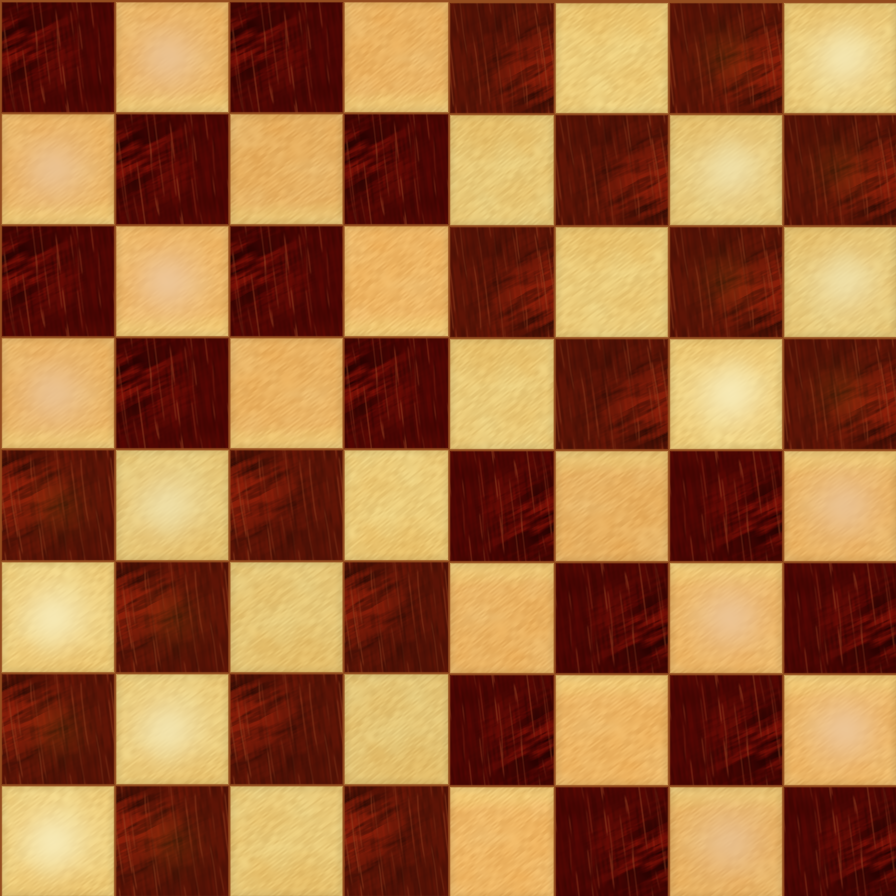
A WebGL 1 fragment shader for this pattern:

```glsl
precision highp float;
// Inlaid wooden checkerboard, 8 by 8, with grain, scratches and pale worn spots.

#define CELLS 8.0
#define CENTRE 0.5013
#define NARROW 0.1178
#define WIDE 0.1275
#define SEAM 0.0012
#define MAPLE_ORANGE vec3(0.92, 0.71, 0.40)
#define MAPLE_YELLOW vec3(0.91, 0.775, 0.455)
#define WOOD_RED vec3(0.285, 0.020, 0.010)
#define WOOD_BROWN vec3(0.325, 0.068, 0.020)
#define SEAM_COLOUR vec3(0.58, 0.30, 0.12)

uniform vec2 u_resolution;

float hash(vec2 p) {
  p = fract(p * vec2(0.1031, 0.1137));
  p += dot(p, p.yx + 33.33);
  return fract((p.x + p.y) * p.x * 17.3);
}

float noise(vec2 p) {
  vec2 i = floor(p), f = fract(p);
  f = f * f * (3.0 - 2.0 * f);
  return mix(mix(hash(i), hash(i + vec2(1.0, 0.0)), f.x),
             mix(hash(i + vec2(0.0, 1.0)), hash(i + 1.0), f.x), f.y);
}

float fbm(vec2 p) {
  return 0.55 * noise(p) + 0.3 * noise(p * 2.1 + 7.0) + 0.15 * noise(p * 4.3 + 19.0);
}

// Stretched coordinates for grain running along the given angle
vec2 alongGrain(vec2 p, float angle, vec2 scale) {
  float c = cos(angle), s = sin(angle);
  return vec2(c * p.x + s * p.y, c * p.y - s * p.x) * scale;
}

// Thin broken scratches, leaning slightly off vertical
float scratches(vec2 q, float seed, float pixel) {
  float total = 0.0;
  for (int i = 0; i < 2; i++) {
    float layer = float(i);
    float strips = 6.0 + 3.0 * layer;
    float bend = 0.025 * noise(vec2(q.y * 4.0, seed + layer));
    float s = (q.x + 0.13 * q.y + bend) * strips;
    float id = floor(s);
    vec2 key = vec2(id + 11.0 * layer, seed + 3.0);
    float offset = abs(fract(s) - 0.2 - 0.6 * hash(key)) / strips;
    float line = 1.0 - smoothstep(0.0, 0.006 + pixel, offset);
    float broken = smoothstep(0.35, 0.65, noise(vec2(q.y * 6.0, id * 5.7 + seed + 31.0 * layer)));
    total += line * broken * (0.35 + 0.65 * hash(key + 5.0));
  }
  return min(total, 1.0);
}

vec3 darkWood(vec2 q, float warm, float outer, float seed, float pixel) {
  vec3 colour = mix(WOOD_BROWN, WOOD_RED, warm);
  float grain = noise(alongGrain(q + seed, 1.7, vec2(7.0, 48.0)));
  float streak = fbm(alongGrain(q + seed, 0.45, vec2(3.0, 17.0)));
  // Figure gathers near one side of the square
  vec2 away = (q - vec2(0.12, 0.6)) * vec2(2.2, 2.8);
  float patchy = exp(-dot(away, away));
  colour *= 0.86 + 0.28 * grain;
  colour += vec3(0.20, 0.045, 0.015) * patchy * smoothstep(0.45, 0.75, streak);
  colour *= 1.0 - (0.55 - 0.15 * warm) * patchy * smoothstep(0.5, 0.3, streak);
  colour += vec3(0.07, 0.02, 0.006) * (fbm(q * 3.0 + seed) - 0.4);
  vec2 middle = q - vec2(0.5, 0.48);
  colour += vec3(0.03, 0.05, 0.005) * outer * (1.0 - warm) * exp(-16.0 * dot(middle, middle));
  return mix(colour, vec3(0.56, 0.25, 0.12), 0.5 * scratches(q, seed, pixel));
}

vec3 lightWood(vec2 q, float warm, float outer, float seed, float wear) {
  vec3 colour = mix(MAPLE_YELLOW, MAPLE_ORANGE, warm);
  float cloud = fbm(q * vec2(2.6, 4.0) + seed);
  float fibre = noise(alongGrain(q + seed, 0.65, vec2(15.0, 65.0)));
  colour += vec3(0.02, 0.09, 0.13) * (cloud - 0.48);
  colour += vec3(0.06, 0.075, 0.07) * (fibre - 0.5);
  // Yellow band at the foot of the orange squares
  float band = smoothstep(0.23, 0.07, q.y + 0.2 * (cloud - 0.5));
  colour += vec3(0.01, 0.06, 0.05) * band * warm;
  // Soft pale wear on the two outer columns of each side
  vec2 away = q - vec2(0.46, 0.5);
  float spot = exp(-11.0 * dot(away, away)) * outer * wear;
  vec3 pale = mix(vec3(0.95, 0.90, 0.70), vec3(0.92, 0.77, 0.60), warm);
  colour = mix(colour, pale, spot);
  vec2 rim = min(q, 1.0 - q);
  return colour * (0.93 + 0.07 * smoothstep(0.0, 0.09, min(rim.x, rim.y)));
}

void main() {
  vec2 p = gl_FragCoord.xy / u_resolution;
  float pixel = 1.0 / min(u_resolution.x, u_resolution.y);

  // The two middle columns are narrower than the rest
  float dx = p.x - CENTRE;
  float span = abs(dx) < NARROW ? abs(dx) / NARROW : 1.0 + (abs(dx) - NARROW) / WIDE;
  float right = step(0.0, dx);
  vec2 board = vec2(4.0 + sign(dx) * span, CELLS * (p.y + 0.0014 + 0.001 * right));
  vec2 cell = clamp(floor(board), 0.0, CELLS - 1.0);
  vec2 local = board - cell;

  // Opposite quadrants share a tone; the right half is turned half round
  float warm = abs(right - step(4.0, cell.y));
  float outer = step(2.0, abs(cell.x - 3.5));
  vec2 q = mix(local, 1.0 - local, right);
  float seed = 3.0 + 14.0 * warm;
  float vary = hash(cell + 2.0);

  float isDark = mod(cell.x + cell.y, 2.0);
  vec3 dark = darkWood(q, warm, outer, seed, pixel * CELLS);
  vec3 light = lightWood(q, warm, outer, seed + 0.25 * vary, 0.65 + 0.3 * vary);
  vec3 colour = mix(light, dark, isDark) * (0.98 + 0.04 * vary);

  vec2 rim = min(local, 1.0 - local) / CELLS;
  float seam = 1.0 - smoothstep(SEAM - pixel, SEAM + pixel, min(rim.x, rim.y));
  gl_FragColor = vec4(mix(colour, SEAM_COLOUR, seam), 1.0);
}
```
